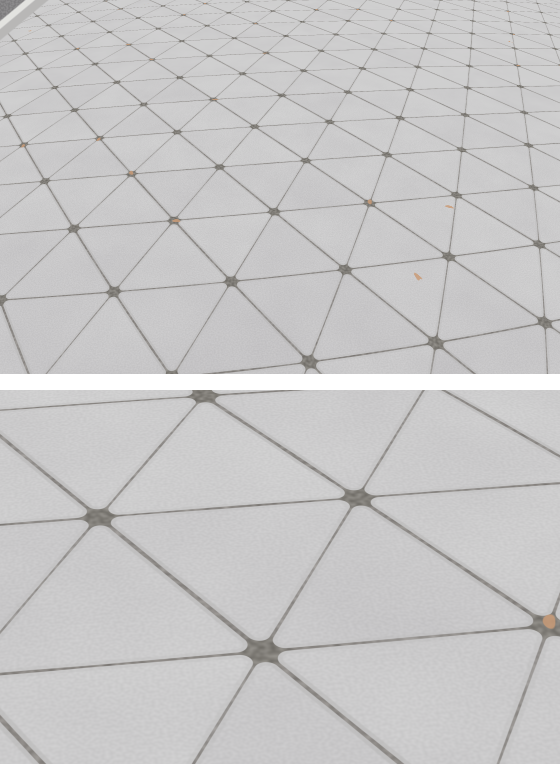
Top: the whole. Bottom: its middle third, enlarged.
Reproduce this texture procedurally as a WebGL 2 fragment shader.

```glsl
#version 300 es
precision highp float;

uniform vec2 u_resolution;
out vec4 fragColor;

const float ROOT3 = 1.7320508;
const vec3 STONE_LIGHT = vec3(0.812, 0.811, 0.812);
const vec3 STONE_GREY = vec3(0.768, 0.763, 0.770);
const vec3 BEVEL = vec3(0.720, 0.717, 0.715);
const vec3 JOINT = vec3(0.530, 0.515, 0.500);
const vec3 GRIT = vec3(0.490, 0.478, 0.455);
const vec3 LEAF = vec3(0.790, 0.610, 0.470);
const vec3 KERB = vec3(0.890, 0.890, 0.880);
const vec3 ASPHALT = vec3(0.520, 0.515, 0.520);

float hash(vec2 p, float seed) {
    vec3 h = fract(vec3(p.xyx) * vec3(0.1031, 0.1030, 0.0973) + seed * 0.137);
    h += dot(h, h.yzx + 33.33);
    return fract((h.x + h.y) * h.z);
}

vec2 gradient(vec2 cell) {
    float angle = 6.2832 * hash(cell, 1.0);
    return vec2(cos(angle), sin(angle));
}

float gradientNoise(vec2 p) {
    vec2 i = floor(p), f = p - i, s = f * f * f * (f * (f * 6.0 - 15.0) + 10.0);
    vec2 e = vec2(1.0, 0.0);
    float low = mix(dot(gradient(i), f), dot(gradient(i + e), f - e), s.x);
    float high = mix(dot(gradient(i + e.yx), f - e.yx), dot(gradient(i + 1.0), f - 1.0), s.x);
    return mix(low, high, s.y);
}

float fbm(vec2 p) {
    float sum = 0.0, amp = 0.6;
    for (int k = 0; k < 4; k++) {
        sum += amp * gradientNoise(p);
        p = p * 2.1 + 17.3;
        amp *= 0.55;
    }
    return sum;
}

// Lens bulge, then the tilted ground plane, giving lattice coordinates
vec2 viewToLattice(vec2 p, mat3 viewToGround) {
    vec3 g = viewToGround * vec3(p * (1.0 + 0.07 * dot(p, p)), 1.0);
    return g.xy / g.z;
}

vec2 latticeToWorld(vec2 q) {
    return vec2(q.x - 0.5 * q.y, 0.5 * ROOT3 * q.y);
}

float triangleDistance(vec2 p, float halfSide) {
    p = vec2(abs(p.x) - halfSide, p.y + halfSide / ROOT3);
    if (p.x + ROOT3 * p.y > 0.0) p = vec2(p.x - ROOT3 * p.y, -ROOT3 * p.x - p.y) * 0.5;
    p.x -= clamp(p.x, -2.0 * halfSide, 0.0);
    return -length(p) * sign(p.y);
}

// Signed distance to the rounded triangular slab around q
float slabDistance(vec2 q, float gap, float radius) {
    vec2 f = fract(q);
    bool up = f.x > f.y;
    vec2 local = latticeToWorld(f - (up ? vec2(2.0, 1.0) : vec2(1.0, 2.0)) / 3.0);
    if (!up) local.y = -local.y;
    return triangleDistance(local, 0.5 - ROOT3 * (gap + radius)) - radius;
}

// Blend of three strengths, by the nearest of the three joint directions
float byDirection(vec2 q, vec3 strength) {
    vec3 v = vec3(q, q.x - q.y);
    vec3 near = exp(-30.0 * abs(v - round(v)));
    return dot(near, strength) / (near.x + near.y + near.z);
}

float leafMask(vec2 p, float angle, vec2 size, float soft) {
    float c = cos(angle), s = sin(angle);
    p = mat2(c, -s, s, c) * p;
    p.y += 4.0 * p.x * p.x;
    return 1.0 - smoothstep(1.0 - soft, 1.0 + soft, length(p / size));
}

void main() {
    vec2 view = (2.0 * gl_FragCoord.xy - u_resolution) / u_resolution.x;
    float pixel = 2.0 / u_resolution.x;
    mat3 groundToView = mat3(0.418, 0.034, 0.032, -0.2666, 0.2015, 0.156, -0.1758, -0.341, 1.0);
    mat3 viewToGround = inverse(groundToView);
    vec2 q = viewToLattice(view, viewToGround);
    vec2 world = latticeToWorld(q);
    float footprint = length(fwidth(world));

    // Slab faces: tint per slab, broad stains and fine grain
    vec2 slabId = floor(q) * vec2(2.0, 1.0) + vec2(step(fract(q.y), fract(q.x)), 0.0);
    float stain = fbm(world * 1.7);
    float grain = gradientNoise(world * 75.0) * (1.0 - smoothstep(0.015, 0.06, footprint));
    float light = 0.62 + 0.5 * view.y + 0.1 * view.x + 0.4 * (hash(slabId + 60.0, 2.0) - 0.5);
    vec3 color = mix(STONE_GREY, STONE_LIGHT, clamp(light + 0.4 * stain, 0.0, 1.0));
    color += 0.03 * grain + 0.008 * stain;

    // Pixel coverage of joints and worn bevels, uneven along their length
    float gap = byDirection(q, vec3(0.0082, 0.0062, 0.0050)) + 0.003 * gradientNoise(world * 3.0);
    float joint = 0.0, bevel = 0.0;
    for (int k = 0; k < 16; k++) {
        vec2 offset = (vec2(k % 4, k / 4) - 1.5) * 0.25 * pixel;
        float d = slabDistance(viewToLattice(view + offset, viewToGround), gap, 0.042);
        joint += smoothstep(-0.002, 0.002, d) / 16.0;
        bevel += smoothstep(-0.021, -0.013, d) / 16.0;
    }
    color = mix(color, BEVEL, bevel * byDirection(q, vec3(0.55, 0.25, 0.25)));

    // Gritty pockets where six corners meet
    vec2 node = round(q);
    vec2 fromNode = world - latticeToWorld(node);
    float pocket = 1.0 - smoothstep(0.05, 0.11, length(fromNode));
    vec3 filling = mix(JOINT, GRIT, pocket) + 0.13 * gradientNoise(world * 40.0);
    float wear = byDirection(q, vec3(0.9, 0.95, 0.8)) + 0.5 * min(stain, 0.0);
    color = mix(color, filling, joint * mix(wear, 0.95, pocket));

    // Dry leaves caught in pockets and strewn over slabs
    float soft = clamp(footprint * 12.0, 0.15, 0.7);
    float caught = step(0.76, hash(node + 40.0, 3.0));
    float turn = 6.2832 * hash(node + 40.0, 4.0);
    float leaf = caught * leafMask(fromNode - 0.025 * vec2(cos(turn), sin(turn)), turn, vec2(0.04, 0.022), soft);
    vec2 cell = floor(q);
    vec2 spot = 0.2 + 0.6 * vec2(hash(cell + 40.0, 5.0), hash(cell + 40.0, 6.0));
    float strewn = step(0.93, hash(cell + 40.0, 7.0));
    leaf = max(leaf, strewn * leafMask(latticeToWorld(fract(q) - spot), turn, vec2(0.045, 0.02), soft));
    color = mix(color, LEAF, 0.85 * leaf);

    // Kerb and road across the far corner
    float edge = dot(view, vec2(-0.64, 0.768));
    color = mix(color, BEVEL, smoothstep(-pixel, pixel, edge - 1.042));
    color = mix(color, KERB, smoothstep(-pixel, pixel, edge - 1.073));
    vec3 road = ASPHALT + 0.08 * gradientNoise(view * 140.0);
    color = mix(color, road, smoothstep(-pixel, pixel, edge - 1.095));

    fragColor = vec4(color, 1.0);
}
```
